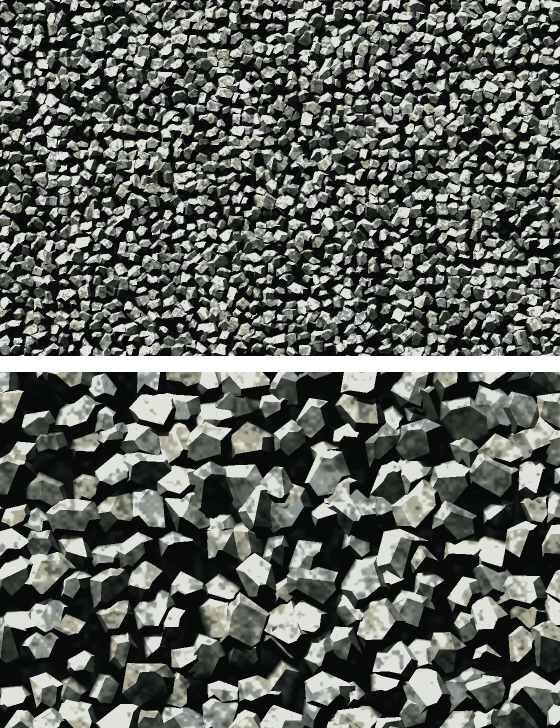
Top, the full canvas; bottom, a detail of the centre.
This texture is drawn by a Shadertoy shader. Its source:

```glsl
#define ROWS 31.0
#define SIDES 6
#define SHADOW vec3(0.03, 0.04, 0.04)
#define MOSS vec3(0.18, 0.21, 0.18)
#define GREY vec3(0.36, 0.38, 0.35)
#define STEEL vec3(0.54, 0.57, 0.56)
#define SAND vec3(0.68, 0.67, 0.58)
#define HIGHLIGHT vec3(0.88, 0.89, 0.86)
#define LIGHT normalize(vec3(-0.35, 0.75, 0.62))
#define SHADOW_REACH 0.32
#define MOTTLE 0.55
#define EXPOSURE 1.22

struct Surface { float height; vec3 normal; vec2 id; };

float hash(vec2 p) {
    return fract(sin(dot(p, vec2(127.1, 311.7))) * 43758.5453);
}

float noise(vec2 p) {
    vec2 i = floor(p), f = fract(p);
    f = f * f * (3.0 - 2.0 * f);
    return mix(mix(hash(i), hash(i + vec2(1, 0)), f.x),
               mix(hash(i + vec2(0, 1)), hash(i + vec2(1, 1)), f.x), f.y);
}

// Faceted chip: the lowest of a tilted top and several sloping sides
void addStone(vec2 p, vec2 id, inout Surface surface) {
    vec2 jitter = vec2(hash(id), hash(id + 17.3));
    vec2 q = p - id - mix(vec2(0.15), vec2(0.85), jitter);
    if (dot(q, q) > 1.2) return;

    float size = mix(0.36, 0.70, hash(id + 31.7));
    float axis = 6.2832 * hash(id + 43.1);
    vec2 tilt = 1.1 * (vec2(hash(id + 5.9), hash(id + 71.3)) - 0.5);
    float body = size * mix(0.5, 0.8, hash(id + 83.7)) + dot(q, tilt);
    vec3 normal = vec3(-tilt, 1.0);

    for (int k = 0; k < SIDES; k++) {
        vec2 seed = id + 7.7 * float(k + 1);
        float angle = axis + 6.2832 * (float(k) + 0.6 * hash(seed + 0.37)) / float(SIDES);
        vec2 dir = vec2(cos(angle), sin(angle));
        float reach = size * mix(0.78, 1.16, abs(cos(angle - axis)));
        float slope = mix(0.8, 2.6, hash(seed + 2.91));
        float side = (reach - dot(q, dir)) * slope;
        if (side < body) {
            body = side;
            normal = vec3(dir * slope, 1.0);
        }
    }
    float height = body + 0.3 * hash(id + 97.1);
    if (body > 0.0 && height > surface.height)
        surface = Surface(height, normalize(normal), id);
}

Surface gravel(vec2 p) {
    Surface surface = Surface(0.0, vec3(0, 0, 1), vec2(-99.0));
    vec2 cell = floor(p);
    for (int y = -1; y <= 1; y++)
        for (int x = -1; x <= 1; x++)
            addStone(p, cell + vec2(x, y), surface);
    return surface;
}

// Tone to colour, from deep gaps to sunlit faces
vec3 stoneColor(float tone, float warmth) {
    vec3 color = mix(SHADOW, MOSS, smoothstep(0.06, 0.24, tone));
    color = mix(color, GREY, smoothstep(0.22, 0.40, tone));
    color = mix(color, mix(STEEL, SAND, warmth), smoothstep(0.38, 0.58, tone));
    return mix(color, HIGHLIGHT, smoothstep(0.62, 0.84, tone));
}

vec3 shade(vec2 p) {
    Surface s = gravel(p);
    if (s.height <= 0.0) return stoneColor(0.14 * noise(p * 4.0), 0.0);

    // Rough mineral grain
    float grain = 0.55 * noise(p * 4.3 + s.id) + 0.45 * noise(p * 9.1 - s.id);
    float albedo = mix(0.62, 1.12, hash(s.id + 61.9)) * mix(0.92, 1.08, noise(p * 0.22));
    float tone = max(dot(s.normal, LIGHT), 0.0) * albedo * EXPOSURE;
    tone *= 1.0 + 2.0 * MOTTLE * (grain - 0.5);

    // Shadow cast by a taller neighbour, and dim roots
    vec2 toward = normalize(LIGHT.xy);
    float ray = s.height + SHADOW_REACH * LIGHT.z / length(LIGHT.xy);
    float blocker = gravel(p + toward * SHADOW_REACH).height;
    tone *= mix(1.0, 0.2, smoothstep(0.0, 0.1, blocker - ray));
    tone *= smoothstep(-0.08, 0.24, s.height);

    float warmth = smoothstep(0.35, 0.75, 0.6 * hash(s.id + 11.3) + 0.4 * noise(p * 3.0));
    return stoneColor(tone, warmth);
}

void mainImage(out vec4 fragColor, in vec2 fragCoord) {
    // Four samples smooth the facet edges
    vec3 color = vec3(0.0);
    for (int i = 0; i < 4; i++) {
        vec2 offset = vec2(i % 2, i / 2) * 0.5 - 0.25;
        color += shade((fragCoord + offset) / iResolution.y * ROWS);
    }
    fragColor = vec4(color * 0.25, 1.0);
}
```
